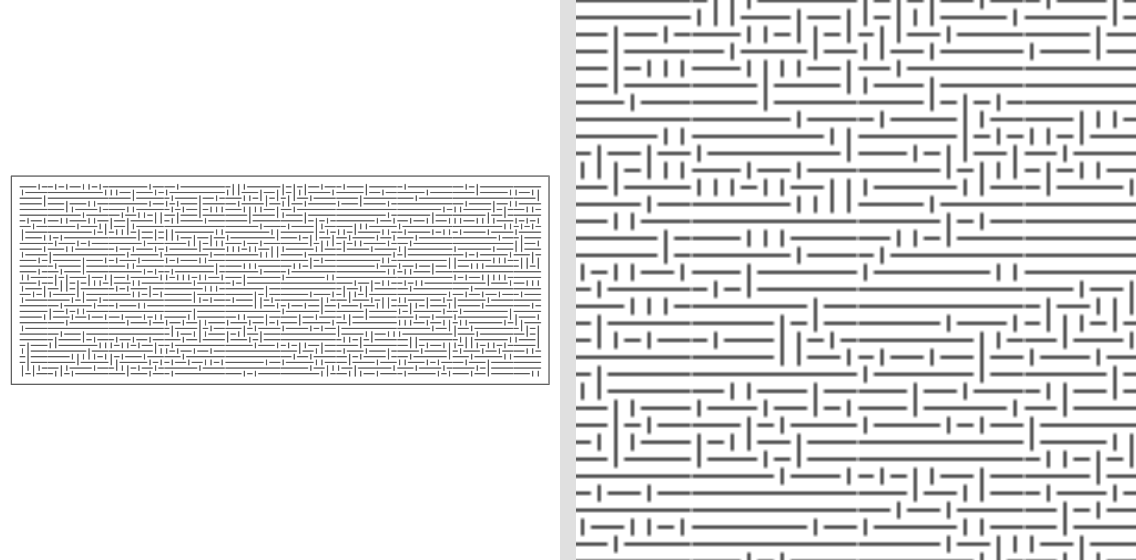
Left, the full canvas; right, a detail of the centre.
Write a three.js fragment shader that draws this pattern.

```glsl
// A framed band of thin black strokes on white: every cell of a wide grid holds
// either a horizontal dash or a vertical bar, chosen by a hash against a drifting
// density. Strokes are box filtered, so neighbours add up to unbroken lines.

#define GRID vec2(94.0, 34.0)          // columns and rows
#define GRID_MIN vec2(0.0352, 0.3276)  // lower left corner of the grid
#define GRID_MAX vec2(0.9661, 0.6714)  // upper right corner of the grid
#define FRAME_CENTER vec2(0.5003, 0.4997)
#define FRAME_HALF vec2(0.4801, 0.1859)
#define FRAME_WIDTH 0.0014
#define STROKE 0.00147                 // stroke thickness
#define SOFT 0.00225                   // width of the edge filter
#define BAR_SHARE 0.24                 // mean share of vertical bars
#define BAR_DRIFT 0.07                 // how far that share wanders
#define SEAM_PERIOD 10.43              // columns between hairline seams
#define SEAM_GAP 0.0008

varying vec2 vUv;

float hash(vec2 p) {
  return fract(sin(dot(p, vec2(127.1, 311.7))) * 43758.547);
}

// Share of the filter window around x that lies between lo and hi
float cover(float x, float lo, float hi) {
  float a = x - 0.5 * SOFT;
  float b = x + 0.5 * SOFT;
  return (clamp(hi, a, b) - clamp(lo, a, b)) / SOFT;
}

float boxDistance(vec2 p, vec2 halfSize) {
  vec2 d = abs(p) - halfSize;
  return length(max(d, 0.0)) + min(max(d.x, d.y), 0.0);
}

// Layered sines make sparse stretches and denser clusters
bool isBar(vec2 cell) {
  float drift = sin(cell.x * 0.23 + cell.y * 1.9)
              + sin(cell.x * 0.11 - cell.y * 0.57 + 2.0);
  return hash(cell + 3.0) < BAR_SHARE + BAR_DRIFT * drift;
}

// Ink of one cell's stroke at point p
float strokeInk(vec2 p, vec2 cell, vec2 size) {
  vec2 lo = GRID_MIN + cell * size;
  vec2 hi = lo + size;
  vec2 mid = 0.5 * (lo + hi);
  float r = 0.5 * STROKE;
  if (isBar(cell)) {
    return cover(p.x, mid.x - r, mid.x + r) * cover(p.y, lo.y, hi.y);
  }
  if (mod(cell.x - 4.8, SEAM_PERIOD) < 1.0) lo.x += SEAM_GAP;
  return cover(p.x, lo.x, hi.x) * cover(p.y, mid.y - r, mid.y + r);
}

void main() {
  vec2 size = (GRID_MAX - GRID_MIN) / GRID;
  vec2 home = floor((vUv - GRID_MIN) / size);

  // Border line
  float edge = boxDistance(vUv - FRAME_CENTER, FRAME_HALF);
  float ink = cover(edge, -0.5 * FRAME_WIDTH, 0.5 * FRAME_WIDTH);

  // Strokes of this cell and its neighbours
  for (int j = -1; j <= 1; j++) {
    for (int i = -1; i <= 1; i++) {
      vec2 cell = home + vec2(float(i), float(j));
      bool inside = all(greaterThanEqual(cell, vec2(0.0))) && all(lessThan(cell, GRID));
      if (inside) ink += strokeInk(vUv, cell, size);
    }
  }

  gl_FragColor = vec4(vec3(1.0 - clamp(ink, 0.0, 1.0)), 1.0);
}
```
